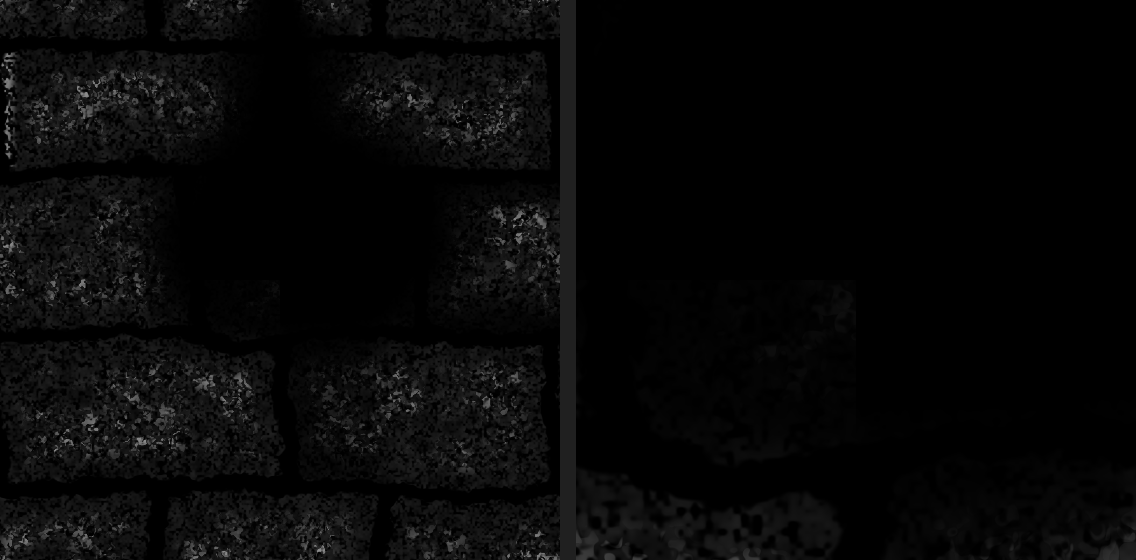
Left: the whole. Right: its middle third, enlarged.
Reproduce this texture map procedurally as a WebGL 1 fragment shader.

```glsl
precision highp float;
// Dark, rough stone blocks in four staggered courses with black joints and a large unlit patch.

uniform vec2 u_resolution;

const vec4 COURSE_EDGES = vec4(0.083, 0.306, 0.601, 0.876); // measured from the top
const vec2 JOINTS_A = vec2(0.280, 0.686); // course that wraps over the top
const vec2 JOINTS_B = vec2(0.988, 0.505);
const vec2 JOINTS_C = vec2(0.344, 0.758);
const vec2 JOINTS_D = vec2(0.993, 0.510);
const float BED_HALF = 0.012;    // half width of level joints
const float JOINT_HALF = 0.014;  // half width of upright joints
const float WAVE = 0.034;        // slow wander of the joints
const float CHIP = 0.016;        // ragged block borders
const float STONE = 0.105;       // grey of the block surface
const float FLAKE = 0.46;        // grey of the brightest flakes
const vec2 SHADE_CENTER = vec2(0.54, 0.42);
const vec2 SHADE_RADIUS = vec2(0.28, 0.21);

float hash(vec2 p) {
  vec3 q = fract(vec3(p.xyx) * 0.1031);
  q += dot(q, q.yzx + 33.33);
  return fract((q.x + q.y) * q.z);
}

// Value noise that tiles over the unit square
float noise(vec2 p, float cells) {
  p *= cells;
  vec2 i = floor(p), f = fract(p);
  f = f * f * (3.0 - 2.0 * f);
  vec2 a = mod(i, cells), b = mod(i + 1.0, cells);
  return mix(mix(hash(a + cells), hash(vec2(b.x, a.y) + cells), f.x),
             mix(hash(vec2(a.x, b.y) + cells), hash(b + cells), f.x), f.y);
}

float wrapDist(float a, float b) {
  return abs(fract(a - b + 0.5) - 0.5);
}

// Distance into a block: negative inside the joints
float blockDepth(vec2 p) {
  vec2 q = p + WAVE * (vec2(noise(p, 6.0), noise(p + 0.37, 5.0)) - 0.5);
  q += CHIP * (vec2(noise(p, 34.0), noise(p + 0.61, 30.0)) - 0.5);
  q += 0.5 * CHIP * (vec2(noise(p, 110.0), noise(p + 0.23, 120.0)) - 0.5);
  float sag = (p.x - 0.46) / 0.09;
  q.y -= 0.022 * exp(-sag * sag) * smoothstep(0.5, 0.58, p.y) * smoothstep(0.72, 0.64, p.y);
  q.y = fract(q.y);
  vec2 joints = JOINTS_A;
  if (q.y > COURSE_EDGES.x) joints = JOINTS_B;
  if (q.y > COURSE_EDGES.y) joints = JOINTS_C;
  if (q.y > COURSE_EDGES.z) joints = JOINTS_D;
  if (q.y > COURSE_EDGES.w) joints = JOINTS_A;
  float bed = min(min(wrapDist(q.y, COURSE_EDGES.x), wrapDist(q.y, COURSE_EDGES.y)),
                  min(wrapDist(q.y, COURSE_EDGES.z), wrapDist(q.y, COURSE_EDGES.w))) - BED_HALF;
  float upright = min(wrapDist(q.x, joints.x), wrapDist(q.x, joints.y)) - JOINT_HALF;
  float k = max(0.016 - abs(bed - upright), 0.0);
  return min(bed, upright) - k * k / 0.064;
}

// Irregular bright chips, one per cell, each with its own size and grey
float flakes(vec2 p, float cells) {
  vec2 q = p * cells + 1.1 * (vec2(noise(p, 150.0), noise(p + 0.41, 150.0)) - 0.5);
  vec2 base = floor(q);
  float best = 0.0;
  for (int y = -1; y <= 1; y++) {
    for (int x = -1; x <= 1; x++) {
      vec2 cell = base + vec2(float(x), float(y));
      vec2 id = mod(cell, cells) + cells;
      vec2 center = cell + vec2(hash(id + 7.1), hash(id + 19.7));
      float radius = mix(0.25, 0.62, hash(id + 31.3));
      float tone = pow(hash(id + 53.9), 2.6);
      best = max(best, tone * smoothstep(radius, radius - 0.18, length(q - center)));
    }
  }
  return best;
}

// Broad light: black middle, a dark streak above it, dim stone to its right
float lighting(vec2 p) {
  float cloud = 0.12 * (noise(p, 9.0) - 0.5);
  float lit = smoothstep(0.72, 1.3, length((p - SHADE_CENTER) / SHADE_RADIUS) + cloud);
  float spread = mix(0.09, 0.20, smoothstep(0.0, 0.15, p.y));
  float streak = smoothstep(0.015, spread, abs(p.x - 0.51) + 0.3 * cloud);
  lit *= mix(streak, 1.0, smoothstep(0.36, 0.5, p.y));
  float lowerRight = smoothstep(0.50, 0.53, p.x) * smoothstep(0.74, 0.58, p.x);
  lit *= 1.0 - 0.55 * lowerRight * smoothstep(0.58, 0.62, p.y) * smoothstep(0.88, 0.84, p.y);
  float middleBand = smoothstep(0.29, 0.32, p.y) * smoothstep(0.62, 0.59, p.y);
  lit *= 1.0 - 0.75 * middleBand * smoothstep(0.68, 0.76, p.x)
             * smoothstep(0.05, 0.13, abs(p.y - 0.45));
  float faint = 0.14 * step(0.5, p.y) * step(p.x, 0.5);
  return max(lit, faint);
}

void main() {
  vec2 p = gl_FragCoord.xy / u_resolution;
  p.y = 1.0 - p.y;
  float depth = blockDepth(p);
  float block = smoothstep(-0.001, 0.004, depth);
  float inner = smoothstep(0.018, 0.068, depth);

  // Stone surface: soft mottling, fine grain and black pits
  float grain = noise(p, 240.0);
  float mottle = noise(p + 0.17, 70.0);
  float pits = smoothstep(0.22, 0.55, 0.6 * grain + 0.4 * noise(p + 0.53, 120.0));
  float grey = STONE * (0.35 + 0.65 * mottle + 0.5 * (grain - 0.5)) * pits;

  // Flakes gather in clusters at the middle of each block
  float cluster = smoothstep(0.2, 0.7, 0.6 * noise(p, 14.0) + 0.4 * noise(p + 0.29, 36.0));
  float chips = max(flakes(p, 54.0), 0.85 * flakes(p + 0.13, 104.0));
  grey += FLAKE * chips * inner * cluster * (0.35 + 0.65 * pits);

  // Worn pale rim on the far left of the second course
  float rim = smoothstep(0.034, 0.012, p.x) * step(0.09, p.y) * step(p.y, 0.3);
  grey += 0.4 * rim * smoothstep(0.4, 0.75, grain);

  grey *= block * lighting(p);
  gl_FragColor = vec4(vec3(clamp(grey, 0.0, 1.0)), 1.0);
}
```
